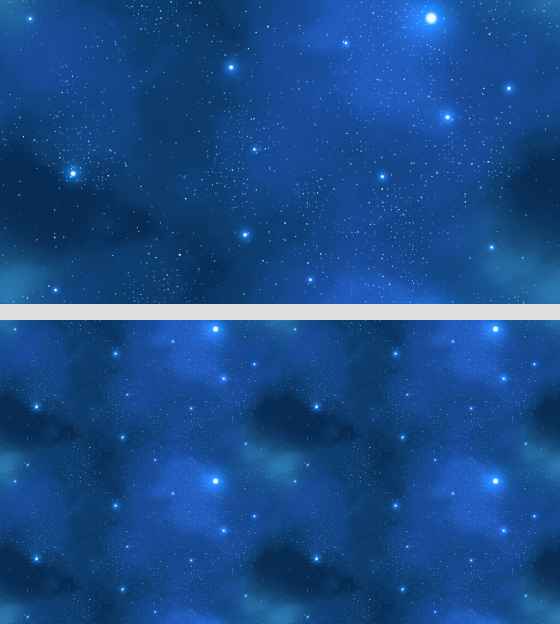
Top, the tile; bottom, the same tile 2 across and 2 down.
Give the GLSL for this texture, as a Shadertoy shader.

```glsl
// Seamless deep blue night sky: smoky nebula, clustered star dust and a few glowing stars.

// Nebula colours, from shadow to light
const vec3 ABYSS  = vec3(0.03, 0.17, 0.33);
const vec3 DARK   = vec3(0.05, 0.23, 0.42);
const vec3 MID    = vec3(0.07, 0.27, 0.52);
const vec3 BLUE   = vec3(0.09, 0.29, 0.59);
const vec3 BRIGHT = vec3(0.13, 0.36, 0.74);
const vec3 TEAL   = vec3(0.18, 0.50, 0.73);
// Star colours
const vec3 DUST_CYAN = vec3(0.20, 0.66, 0.98);
const vec3 STAR_WHITE = vec3(0.92, 0.98, 1.0);
const vec3 HALO = vec3(0.10, 0.42, 0.75);

const float BASE_LEVEL = 0.41;   // mean nebula brightness
const float CLOUD_GAIN = 0.8;    // strength of the broad clouds
const float SMOKE_GAIN = 0.65;   // strength of the fine smoke
const float WARP = 0.16;         // how far smoke bends the clouds
const int BEACONS = 12;          // glowing stars, in 4 columns
const vec2 MAIN_STAR = vec2(0.77, 0.94);

// Broad clouds: centre x, y, radius, brightness change
const int CLOUDS = 10;
const vec4 CLOUD[CLOUDS] = vec4[](
    vec4(0.74, 0.83, 0.35, 0.45), vec4(0.11, 0.84, 0.25, 0.35),
    vec4(0.88, 0.57, 0.25, 0.30), vec4(0.60, 0.58, 0.30, 0.12),
    vec4(0.72, 0.03, 0.22, 0.30), vec4(0.08, 0.36, 0.32, -0.35),
    vec4(0.99, 0.45, 0.25, -0.30), vec4(0.72, 0.20, 0.15, -0.25),
    vec4(0.30, 0.93, 0.25, -0.20), vec4(0.40, 0.06, 0.20, -0.25));

// Integer hash giving three values in 0..1
vec3 hash3(ivec2 cell, int seed) {
    uvec3 v = uvec3(cell.x, cell.y, seed) * 1664525u + 1013904223u;
    v.x += v.y * v.z; v.y += v.z * v.x; v.z += v.x * v.y;
    v ^= v >> 16u;
    v.x += v.y * v.z; v.y += v.z * v.x; v.z += v.x * v.y;
    return vec3(v >> 8u) / 16777216.0;
}

// Value noise that wraps after "period" cells
float noise(vec2 uv, ivec2 period, int seed) {
    vec2 p = fract(uv) * vec2(period);
    ivec2 a = ivec2(p) % period, b = (a + 1) % period;
    vec2 f = fract(p);
    f = f * f * f * (f * (f * 6.0 - 15.0) + 10.0);
    return mix(mix(hash3(a, seed).x, hash3(ivec2(b.x, a.y), seed).x, f.x),
               mix(hash3(ivec2(a.x, b.y), seed).x, hash3(b, seed).x, f.x), f.y);
}

float fbm(vec2 uv, ivec2 period, int seed) {
    float sum = 0.0, gain = 0.5;
    for (int i = 0; i < 5; i++) {
        sum += gain * noise(uv, period, seed + i);
        period *= 2;
        gain *= 0.5;
    }
    return sum / 0.97;
}

// Shortest distance across the tile edges, in canvas heights
float wrapDist(vec2 a, vec2 b, float aspect) {
    vec2 d = a - b;
    return length((d - round(d)) * vec2(aspect, 1.0));
}

float puff(float d, float radius) { return exp(-d * d / (radius * radius)); }

vec3 nebula(vec2 uv, float aspect) {
    vec2 bend = vec2(fbm(uv, ivec2(5, 3), 11), fbm(uv, ivec2(5, 3), 23)) - 0.5;
    vec2 q = uv + WARP * bend;
    float smoke = fbm(uv + 0.7 * WARP * bend.yx, ivec2(6, 4), 37);
    float level = BASE_LEVEL + SMOKE_GAIN * (smoke - 0.5);
    for (int i = 0; i < CLOUDS; i++)
        level += CLOUD_GAIN * CLOUD[i].w * puff(wrapDist(q, CLOUD[i].xy, aspect), CLOUD[i].z);
    vec3 col = mix(ABYSS, DARK, smoothstep(0.0, 0.2, level));
    col = mix(col, MID, smoothstep(0.2, 0.42, level));
    col = mix(col, BLUE, smoothstep(0.42, 0.62, level));
    col = mix(col, BRIGHT, smoothstep(0.62, 0.92, level));
    float teal = puff(wrapDist(q, vec2(0.95, 0.11), aspect), 0.15)
               + 0.7 * puff(wrapDist(q, vec2(0.01, 0.07), aspect), 0.13);
    return mix(col, TEAL, min(1.0, teal * (0.35 + 0.9 * smoke)));
}

// One layer of tiny stars on a wrapping grid, thinned out by noise
vec3 dust(vec3 col, vec2 uv, ivec2 grid, float size, float density, int seed, float aspect, float px) {
    vec2 p = fract(uv) * vec2(grid);
    ivec2 cell = ivec2(p) % grid;
    vec3 place = hash3(cell, seed), look = hash3(cell, seed + 1);
    vec2 centre = 0.2 + 0.6 * place.xy;
    float d = length((fract(p) - centre) / vec2(grid) * vec2(aspect, 1.0));
    vec2 home = (vec2(cell) + 0.5) / vec2(grid);
    float crowd = smoothstep(0.4, 0.72, fbm(home, ivec2(7, 4), 53));
    float present = step(place.z, density * mix(0.15, 1.0, crowd));
    float r = size * mix(0.5, 1.0, look.x);
    float dot1 = 1.0 - smoothstep(0.3 * r, r + 0.5 * px, d);
    vec3 tint = mix(DUST_CYAN, STAR_WHITE, look.z * look.z * look.z);
    return mix(col, tint, present * dot1 * mix(0.2, 0.95, look.y * look.y));
}

// White core in a blue halo
vec3 beacon(vec3 col, float d, float r, float px) {
    col += HALO * (0.8 * exp(-d / (1.6 * r)) + 0.25 * puff(d, 4.0 * r));
    return mix(col, STAR_WHITE, 1.0 - smoothstep(0.4 * r, r + px, d));
}

void mainImage(out vec4 fragColor, in vec2 fragCoord) {
    vec2 uv = fragCoord / iResolution.xy;
    float aspect = iResolution.x / iResolution.y, px = 1.0 / iResolution.y;
    vec3 col = nebula(uv, aspect);
    col = dust(col, uv, ivec2(128, 70), 0.0028, 0.45, 71, aspect, px);
    col = dust(col, uv, ivec2(74, 40), 0.0042, 0.30, 83, aspect, px);
    for (int i = 0; i < BEACONS; i++) {
        vec3 h = hash3(ivec2(i, 5), 97);
        vec2 pos = (vec2(i % 4, i / 4) + 0.1 + 0.8 * h.xy) / vec2(4, BEACONS / 4);
        col = beacon(col, wrapDist(uv, pos, aspect), mix(0.003, 0.009, h.z * h.z), px);
    }
    col = beacon(col, wrapDist(uv, MAIN_STAR, aspect), 0.022, px);
    fragColor = vec4(min(col, 1.0), 1.0);
}
```
